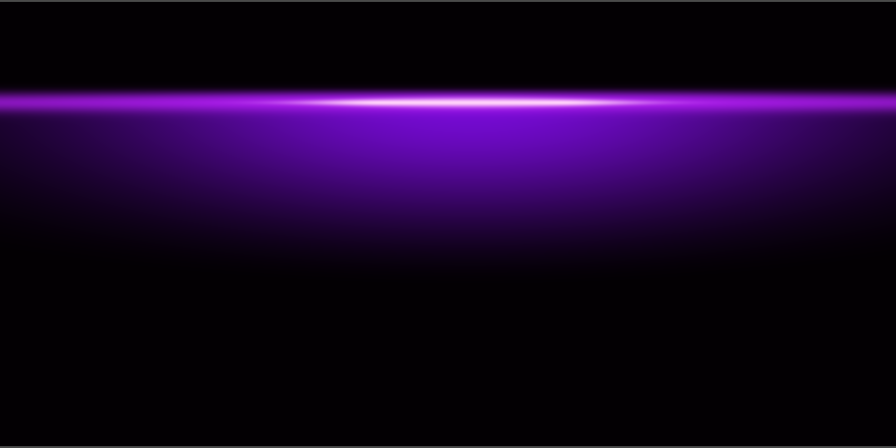
This background is drawn by a WebGL 2 fragment shader. Its source:

```glsl
#version 300 es
precision highp float;

uniform vec2 u_resolution;
out vec4 fragColor;

float bell(float x, float width) {
    return exp(-x * x / (width * width));
}

void main() {
    vec2 uv = gl_FragCoord.xy / u_resolution;
    float across = uv.x - 0.525;
    float above = uv.y - 0.771;

    // Wide violet light falling below the horizon
    float depth = 0.42 - 0.25 * across * across;
    float fall = 1.0 - smoothstep(0.0, depth, -above);
    float ceiling = 1.0 - smoothstep(0.0, 0.036, above);
    float glow = fall * ceiling * bell(across, 0.43);
    vec3 color = vec3(0.01, 0.0, 0.01) + vec3(0.45, 0.04, 0.82) * glow;

    // Soft purple beam spanning the canvas
    float beam = bell(above, 0.021) * mix(0.68, 1.0, bell(across, 0.36));
    color = mix(color, vec3(0.69, 0.11, 0.94), beam);

    // Pale core tapering toward both ends
    float taper = bell(across, 0.18);
    float core = bell(above, 0.004 + 0.006 * taper) * smoothstep(0.03, 0.75, taper);
    color = mix(color, vec3(1.0, 0.82, 0.98), core);

    // Thin grey borders at the top and bottom
    float edge = min(uv.y, 1.0 - uv.y);
    float border = 1.0 - smoothstep(0.003, 0.005, edge);
    color = mix(color, vec3(0.29), border);

    fragColor = vec4(color, 1.0);
}
```
